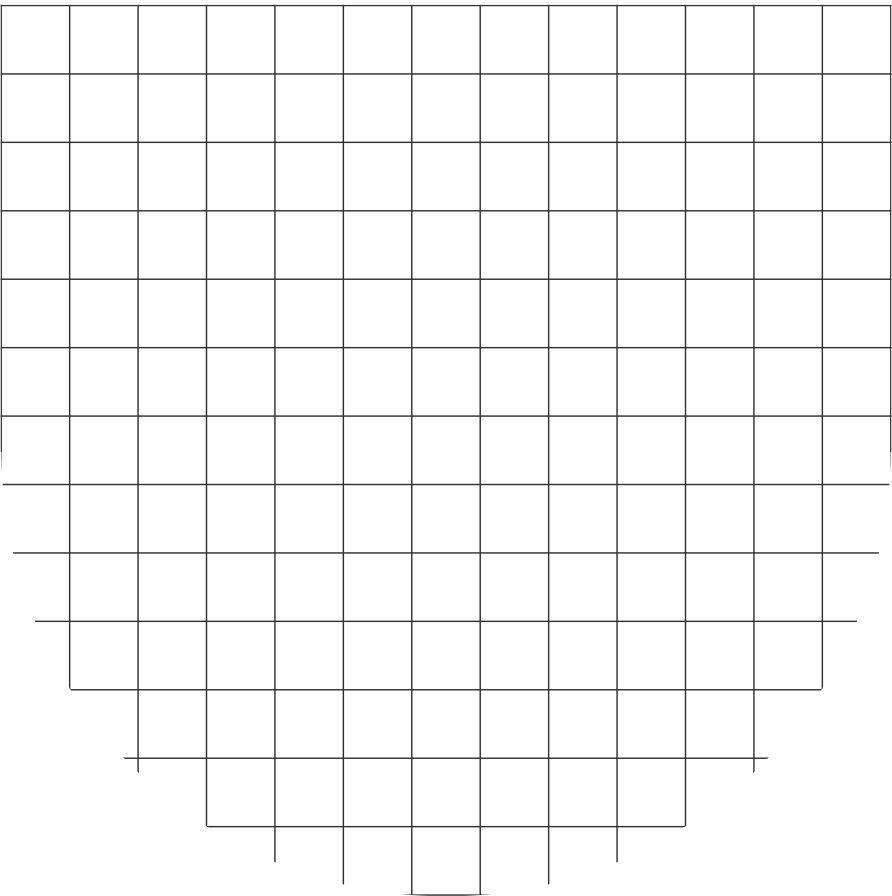
Reproduce this pattern procedurally as a WebGL 1 fragment shader.

```glsl
precision highp float;
// Thin dark square grid on white, flat on top and trimmed by a half circle below.
uniform vec2 u_resolution;

// Share of a pixel covered by a line of the given half width at distance d.
float lineCoverage(float d, float halfWidth, float pixel) {
  float inner = max(d - 0.5 * pixel, -halfWidth);
  float outer = min(d + 0.5 * pixel, halfWidth);
  return clamp((outer - inner) / pixel, 0.0, 1.0);
}

// Distance to the nearest of the lines spaced evenly from an origin.
float gridDistance(float x, float origin, float spacing) {
  return abs(mod(x - origin + 0.5 * spacing, spacing) - 0.5 * spacing);
}

// Signed distance to the outline: straight sides above, half circle below.
float outlineDistance(vec2 p, float top, float halfSide) {
  const float centerY = 0.4957;
  float box = max(abs(p.x) - halfSide, p.y - top);
  float circle = length(p - vec2(0.0, centerY)) - 0.4961;
  return p.y > centerY ? box : circle;
}

void main() {
  float pixel = 1.0 / u_resolution.y;
  vec2 p = (gl_FragCoord.xy - vec2(0.5 * u_resolution.x, 0.0)) * pixel;

  // Grid: thirteen cells across, with the top line as vertical origin.
  float spacing = 0.07637;
  float halfWidth = 0.0008;
  float topLine = 0.99385;
  float vertical = lineCoverage(gridDistance(p.x, 0.5 * spacing, spacing), halfWidth, pixel);
  float horizontal = lineCoverage(gridDistance(p.y, topLine, spacing), halfWidth, pixel);
  float ink = 1.0 - (1.0 - vertical) * (1.0 - horizontal);

  // Trim to the outline with a one-pixel soft edge.
  float edge = outlineDistance(p, topLine + halfWidth, 6.5 * spacing + halfWidth);
  ink *= clamp(0.5 - edge / pixel, 0.0, 1.0);

  vec3 paper = vec3(1.0);
  vec3 lineColor = vec3(0.19, 0.19, 0.2);
  gl_FragColor = vec4(mix(paper, lineColor, ink), 1.0);
}
```
